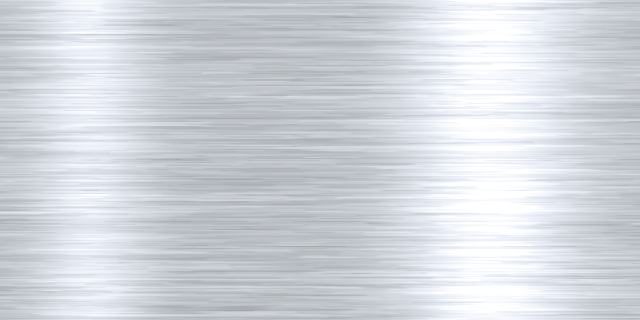
Give the GLSL for this texture, as a Shadertoy shader.

```glsl
const float BASE_LEVEL = 0.762;
const vec3 LEFT_GLEAM = vec3(0.14, 0.09, 0.165);   // centre, width, strength
const vec3 RIGHT_GLEAM = vec3(0.765, 0.14, 0.235);

// Each grain layer: cells per width, rows per height, strength
const vec3 BROAD_BANDS = vec3(2.0, 52.0, 0.043);
const vec3 LONG_STREAKS = vec3(4.0, 128.0, 0.066);
const vec3 FINE_STREAKS = vec3(12.0, 240.0, 0.066);
const vec3 DARK_LINES = vec3(7.0, 205.0, 0.046);
const vec3 BRIGHT_LINES = vec3(8.0, 215.0, 0.03);
const float LINE_CUTOFF = 0.74;
const float END_SOFTNESS = 0.09;

const vec3 COOL_TINT = vec3(-0.018, 0.0, 0.022);
const float GLEAM_BLUE = 0.012;

float hash(vec2 p) {
    vec3 q = fract(vec3(p.xyx) * 0.1031);
    q += dot(q, q.yzx + 33.33);
    return fract((q.x + q.y) * q.z);
}

// Random values along one row, shifted so that the ends do not line up
float rowNoise(float x, float row, float seed) {
    x *= 0.7 + 0.6 * hash(vec2(row + 5.0, seed));
    x += hash(vec2(row, seed)) * 40.0;
    float cell = floor(x);
    float blend = smoothstep(0.5 - END_SOFTNESS, 0.5 + END_SOFTNESS, x - cell);
    vec2 key = vec2(cell + seed * 7.0, row + seed * 13.0);
    return mix(hash(key), hash(key + vec2(1.0, 0.0)), blend);
}

// Flat rows with edges smoothed over about one step of the canvas
float grain(vec2 uv, vec2 frequency, float seed) {
    vec2 p = uv * frequency;
    float row = floor(p.y);
    float edge = clamp(frequency.y / iResolution.y, 0.15, 1.0) * 0.5;
    float blend = smoothstep(0.5 - edge, 0.5 + edge, p.y - row);
    return mix(rowNoise(p.x, row, seed), rowNoise(p.x, row + 1.0, seed), blend);
}

float layer(vec2 uv, vec3 shape, float seed) {
    return (grain(uv, shape.xy, seed) - 0.5) * shape.z;
}

float lines(vec2 uv, vec3 shape, float seed) {
    return shape.z * smoothstep(LINE_CUTOFF, 0.95, grain(uv, shape.xy, seed));
}

float gleam(float x, vec3 shape) {
    float d = (x - shape.x) / shape.y;
    return shape.z * exp(-d * d);
}

void mainImage(out vec4 fragColor, in vec2 fragCoord) {
    vec2 uv = fragCoord / iResolution.xy;

    // Soft vertical reflections
    float level = BASE_LEVEL + gleam(uv.x, LEFT_GLEAM) + gleam(uv.x, RIGHT_GLEAM);

    // Horizontal brushing at three scales
    level += layer(uv, BROAD_BANDS, 1.0);
    level += layer(uv, LONG_STREAKS, 2.0);
    level += layer(uv, FINE_STREAKS, 3.0);

    // Crisp thin scratches, dark and bright
    level -= lines(uv, DARK_LINES, 4.0);
    level += lines(uv, BRIGHT_LINES, 5.0);

    // Cool steel tint, fading to pure white in the gleams
    vec3 tint = COOL_TINT;
    tint.b += GLEAM_BLUE * smoothstep(0.8, 0.9, level);
    tint *= 1.0 - smoothstep(0.92, 1.02, level);
    fragColor = vec4(clamp(level + tint, 0.0, 1.0), 1.0);
}
```
